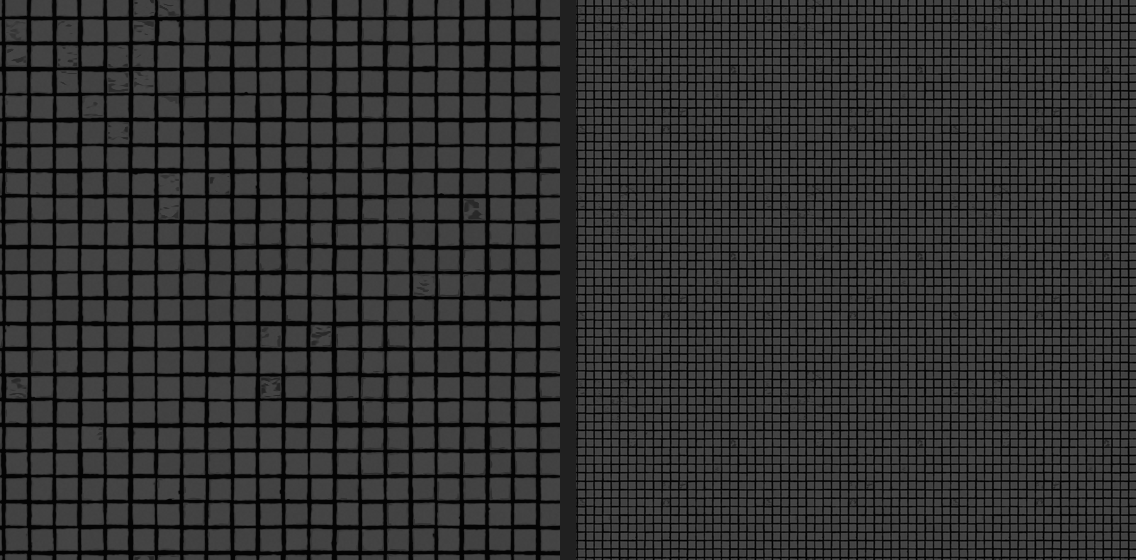
Left: one tile. Right: repeated 3 by 3.
Give the GLSL for this texture, as a WebGL 2 fragment shader.

```glsl
#version 300 es
precision highp float;
// Dark grey mosaic: 22 by 22 hand-set square tiles in near-black grout.
// Each cell holds a jittered rounded box with a ragged edge, a soft dark rim,
// broken hairlines inside the border and scuffs on a few clustered tiles.
uniform vec2 u_resolution;
out vec4 fragColor;

const float TILES = 22.0;
const vec2 GRID_OFFSET = vec2(0.14, 0.29);
const vec2 HALF_SIZE = vec2(0.432, 0.434);
const float CORNER = 0.05;
const vec2 SCUFF_CENTRE = vec2(0.18, 0.87);

const vec3 GROUT = vec3(0.016);
const vec3 RIM = vec3(0.195);
const vec3 BODY = vec3(0.262);
const vec3 HAIRLINE = vec3(0.13);

float hash(vec2 p, float seed) {
    uvec2 n = uvec2(ivec2(p)) * uvec2(1597u, 51749u);
    uint h = (n.x ^ n.y ^ (uint(seed) * 7919u)) * 668265u;
    h = (h ^ (h >> 15)) * 2246823u;
    h = (h ^ (h >> 13)) * 32665u;
    return float((h ^ (h >> 16)) & 65535u) / 65535.0;
}

vec2 hash2(vec2 p, float seed) {
    return vec2(hash(p, seed), hash(p, seed + 1.0));
}

// Value noise over the unit square that wraps after a whole period
float noise(vec2 uv, vec2 period, float seed) {
    vec2 p = uv * period;
    vec2 i = floor(p);
    vec2 f = p - i;
    f = f * f * (3.0 - 2.0 * f);
    vec2 a = mod(i, period);
    vec2 b = mod(i + 1.0, period);
    float low = mix(hash(a, seed), hash(vec2(b.x, a.y), seed), f.x);
    float high = mix(hash(vec2(a.x, b.y), seed), hash(b, seed), f.x);
    return mix(low, high, f.y);
}

float roundedBox(vec2 p, vec2 halfSize, float radius) {
    vec2 q = abs(p) - halfSize + radius;
    return length(max(q, 0.0)) + min(max(q.x, q.y), 0.0) - radius;
}

// Signed distance to one tile: shifted, resized, slightly turned and chipped
float tileDistance(vec2 local, vec2 id, vec2 uv) {
    vec2 line = vec2(hash(vec2(id.x, 3.0), 11.0), hash(vec2(5.0, id.y), 12.0));
    vec2 p = local - (hash2(id, 1.0) - 0.5) * 0.04 - (line - 0.5) * 0.025;
    float tilt = (hash(id, 3.0) - 0.5) * 0.045;
    p += tilt * vec2(-p.y, p.x);
    vec2 size = HALF_SIZE + (hash2(id, 4.0) - 0.5) * 0.03;
    float ragged = (noise(uv, vec2(TILES * 4.0), 21.0) - 0.5) * 0.026
                 + (noise(uv, vec2(TILES * 11.0), 22.0) - 0.5) * 0.014;
    float chip = smoothstep(0.86, 1.0, noise(uv, vec2(TILES * 3.0), 23.0)) * 0.05;
    return roundedBox(p, size, CORNER) + ragged + chip * step(0.75, hash(id, 6.0));
}

// Broken thin line just inside the border, strongest low and left
float hairline(float depth, vec2 local, vec2 id, vec2 uv, float pixel) {
    float wander = noise(uv, vec2(TILES * 5.0), 31.0) * 0.035;
    float line = 1.0 - smoothstep(0.005, 0.012 + pixel, abs(depth - 0.035 - wander));
    float gaps = smoothstep(0.42, 0.62, noise(uv, vec2(TILES * 4.0), 32.0));
    float side = mix(0.3, 1.0, smoothstep(0.1, 0.4, -min(local.x, local.y)));
    float worn = smoothstep(0.35, 0.85, noise(uv, vec2(6.0), 33.0));
    return line * gaps * side * mix(0.12, 0.85, worn * hash(id, 7.0));
}

// Streaky marks on few tiles, gathered round one worn area
float scuff(vec2 id, vec2 uv) {
    vec2 away = fract((id + 0.5) / TILES - SCUFF_CENTRE + 0.5) - 0.5;
    float chance = 0.025 + 0.38 * (1.0 - smoothstep(0.06, 0.24, length(away)));
    float chosen = step(hash(id, 8.0), chance);
    float streak = noise(uv + vec2(0.0, 0.01 * noise(uv, vec2(66.0), 41.0)),
                         vec2(TILES * 4.0, TILES * 11.0), 42.0);
    float patchy = noise(uv, vec2(TILES * 3.0), 43.0);
    return chosen * smoothstep(0.62, 0.82, streak * 0.65 + patchy * 0.5)
         * mix(0.4, 0.9, hash(id, 9.0));
}

void main() {
    vec2 uv = gl_FragCoord.xy / u_resolution;
    float pixel = TILES / min(u_resolution.x, u_resolution.y);
    vec2 grid = uv * TILES - GRID_OFFSET;
    vec2 id = mod(floor(grid), TILES);
    vec2 local = fract(grid) - 0.5;
    float depth = -tileDistance(local, id, uv);

    // Tile face with faint grain and a small change of tone per tile
    float grain = noise(uv, vec2(TILES * 15.0), 51.0) - 0.5;
    vec3 face = BODY + grain * 0.012 + (hash(id, 10.0) - 0.5) * 0.012;
    face = mix(RIM, face, smoothstep(0.015, 0.055, depth));
    face = mix(face, HAIRLINE, hairline(depth, local, id, uv, pixel));
    face = mix(face, HAIRLINE, scuff(id, uv) * smoothstep(0.02, 0.08, depth));

    // Grout shows wherever the tile ends
    float soft = max(0.012, pixel * 0.6);
    float cover = smoothstep(-soft, soft, depth);
    fragColor = vec4(mix(GROUT, face, cover), 1.0);
}
```
